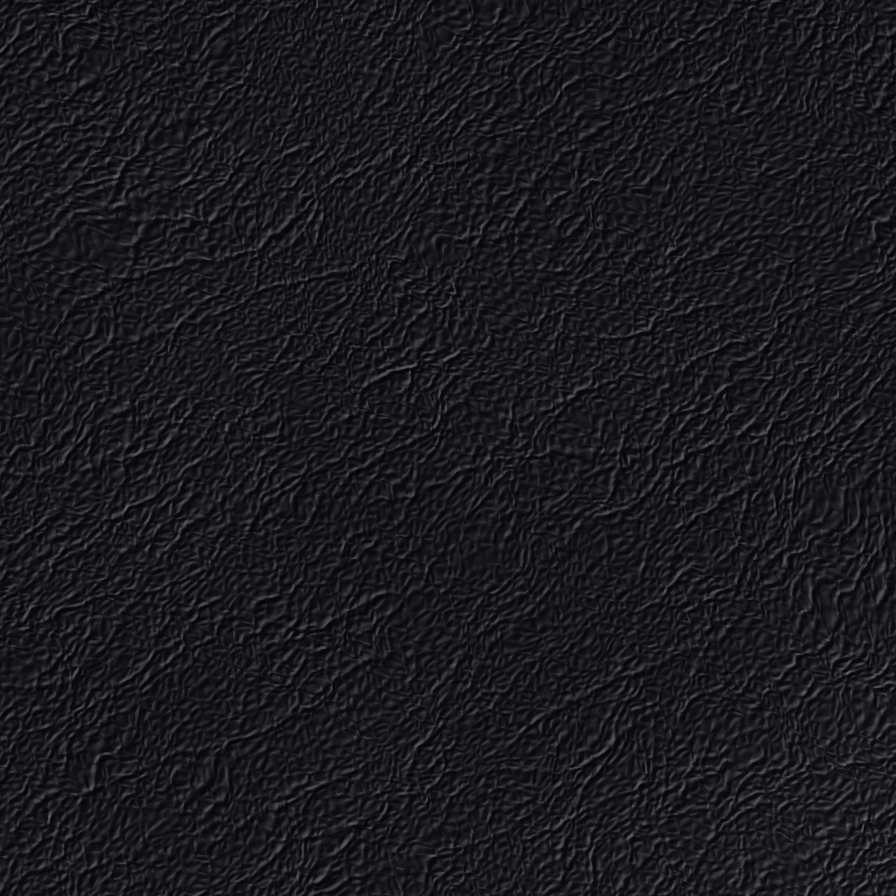
Write a WebGL 2 fragment shader that draws this texture.

```glsl
#version 300 es
precision highp float;
precision highp int;
// Black creased leather: pebbled grain and slanted wrinkles under raking light.

uniform vec2 u_resolution;
out vec4 outColor;

// Tone
const float MID_TONE = 0.09;
const vec3 TINT = vec3(-0.002, -0.002, 0.006);
const float RELIEF_CONTRAST = 1.12;
const float RELIEF_LIMIT = 1.4;
const float PATCH_CONTRAST = 0.13;
const float CORNER_GLOW = 0.25;

// Light
const vec2 LIGHT_DIR = vec2(0.70, -0.714);
const float SLOPE_STEP = 0.0019;

// Each layer: cells per canvas along and across its direction, angle, depth
const vec2 GRAIN_CELLS = vec2(82.0, 108.0);
const vec2 WRINKLE_CELLS = vec2(25.0, 46.0);
const vec2 FOLD_CELLS = vec2(7.0, 17.0);
const vec2 STEEP_CELLS = vec2(11.0, 26.0);
const float GRAIN_ANGLE = 0.80;
const float WRINKLE_ANGLE = 0.84;
const float FOLD_ANGLE = 0.48;
const float STEEP_ANGLE = 1.22;
const float GRAIN_DEPTH = 0.85;
const float WRINKLE_DEPTH = 1.05;
const float FOLD_DEPTH = 1.0;
const float STEEP_DEPTH = 0.75;
const float GRAIN_WIDTH = 0.0033;
const float CREASE_WIDTH = 0.0028;

// Fine mottling on top of the pebbles
const float MOTTLE_FREQ = 150.0;
const float MOTTLE_DEPTH = 0.6;

// Waviness of the creases
const float SWAY_FREQ = 4.0;
const float SWAY_AMOUNT = 0.06;
const float BEND_FREQ = 20.0;
const float BEND_AMOUNT = 0.017;
const float KINK_FREQ = 80.0;
const float KINK_AMOUNT = 0.0065;

// Integer hash giving two values in 0..1
vec2 hash2(vec2 cell, float seed) {
    uvec2 v = uvec2(ivec2(cell) + ivec2(4096 + int(seed) * 211, 4096));
    v = v * 1664525u + 1013904223u;
    v.x += v.y * 1664525u;
    v.y += v.x * 1664525u;
    v ^= v >> 16u;
    v.x += v.y * 1664525u;
    v.y += v.x * 1664525u;
    v ^= v >> 16u;
    return vec2(v & 65535u) / 65535.0;
}

// Two independent smooth value noises
vec2 noise2(vec2 p, float seed) {
    vec2 i = floor(p);
    vec2 f = p - i;
    f = f * f * (3.0 - 2.0 * f);
    vec2 low = mix(hash2(i, seed), hash2(i + vec2(1, 0), seed), f.x);
    vec2 high = mix(hash2(i + vec2(0, 1), seed), hash2(i + vec2(1, 1), seed), f.x);
    return mix(low, high, f.y);
}

// Frame whose x axis runs along the given angle
vec2 toFrame(vec2 p, float angle) {
    float c = cos(angle), s = sin(angle);
    return vec2(c * p.x + s * p.y, c * p.y - s * p.x);
}

// x: distance to the nearest cell border in canvas units
// y: how closely that border follows the x axis
vec2 cellBorder(vec2 p, vec2 cells, float seed) {
    vec2 q = p * cells, base = floor(q);
    vec2 nearest = vec2(9.0), second = vec2(9.0);
    for (int k = 0; k < 9; k++) {
        vec2 cell = base + vec2(k % 3 - 1, k / 3 - 1);
        vec2 r = cell + 0.5 + 0.86 * (hash2(cell, seed) - 0.5) - q;
        if (dot(r, r) < dot(nearest, nearest)) {
            second = nearest;
            nearest = r;
        } else if (dot(r, r) < dot(second, second)) second = r;
    }
    vec2 normal = normalize(second - nearest);
    float border = dot(0.5 * (nearest + second), normal);
    return vec2(border / length(normal * cells), abs(normal.y));
}

float groove(float dist, float width) { return exp(-dist * dist / (width * width)); }

// Grooves along stretched cells, fading in and out along their length
float creases(vec2 p, vec2 cells, float angle, float width, float seed) {
    vec2 q = toFrame(p, angle);
    vec2 border = cellBorder(q, cells, seed);
    float fade = smoothstep(0.1, 0.8, noise2(q * cells * vec2(0.9, 0.6), seed + 1.0).x);
    return groove(border.x, width) * fade * mix(0.35, 1.0, border.y);
}

float grooveDepth(vec2 p, float pixel) {
    float fine = max(CREASE_WIDTH, 0.9 * pixel), coarse = max(GRAIN_WIDTH, 0.9 * pixel);
    float mottle = noise2(p * MOTTLE_FREQ, 17.0).x;
    p += SWAY_AMOUNT * (noise2(p * SWAY_FREQ, 20.0) - 0.5);
    p += BEND_AMOUNT * (noise2(p * BEND_FREQ, 1.0) - 0.5);
    p += KINK_AMOUNT * (noise2(p * KINK_FREQ, 2.0) - 0.5);
    float grain = groove(cellBorder(toFrame(p, GRAIN_ANGLE), GRAIN_CELLS, 3.0).x, coarse);
    return GRAIN_DEPTH * grain + MOTTLE_DEPTH * mottle
        + WRINKLE_DEPTH * creases(p, WRINKLE_CELLS, WRINKLE_ANGLE, fine, 5.0)
        + FOLD_DEPTH * creases(p, FOLD_CELLS, FOLD_ANGLE, fine, 8.0)
        + STEEP_DEPTH * creases(p, STEEP_CELLS, STEEP_ANGLE, fine, 11.0);
}

void main() {
    float size = min(u_resolution.x, u_resolution.y);
    vec2 p = gl_FragCoord.xy / size, offset = LIGHT_DIR * SLOPE_STEP;
    // Walls that face the light brighten, the others darken
    float slope = grooveDepth(p + offset, 1.0 / size) - grooveDepth(p - offset, 1.0 / size);
    float relief = RELIEF_LIMIT * tanh(RELIEF_CONTRAST * slope / RELIEF_LIMIT);
    // Broad unevenness and a soft sheen in the lower right corner
    float patches = PATCH_CONTRAST * (noise2(p * 5.0, 14.0).x - 0.5);
    float sheen = CORNER_GLOW * smoothstep(0.5, 0.0, distance(p, vec2(1.0, 0.0)));
    outColor = vec4(clamp(MID_TONE * exp(relief + patches + sheen) + TINT, 0.0, 1.0), 1.0);
}
```
